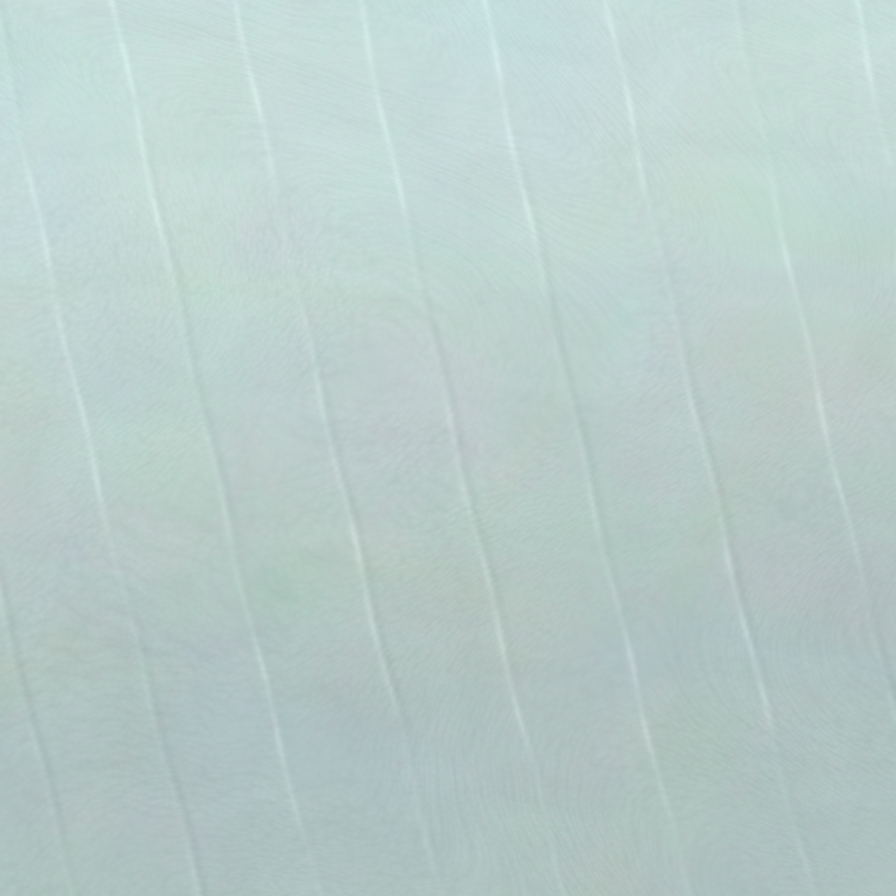
Write a WebGL 1 fragment shader that draws this texture.

```glsl
precision highp float;
// Pale sea-green sheet, lit from the top, crossed by faint slanted creases.
// A vertical colour ramp carries layered-sine tints, cellular grain for the
// fibres, and repeated ridges whose strength fades in and out along them.

uniform vec2 u_resolution;

const vec3 LIGHT = vec3(0.775, 0.863, 0.852);
const vec3 MIDDLE = vec3(0.732, 0.802, 0.785);
const vec3 SHADE = vec3(0.684, 0.756, 0.747);
const vec3 GREEN_TINT = vec3(-0.018, 0.014, -0.006);
const vec3 BLUE_TINT = vec3(-0.006, -0.002, 0.016);
const float CREASE_SPACING = 0.138;

float hash1(float n) {
  return fract(sin(n * 91.73) * 4375.85);
}

vec2 hash2(vec2 p) {
  vec2 q = vec2(dot(p, vec2(127.1, 311.7)), dot(p, vec2(269.5, 183.3)));
  return fract(sin(q) * 43758.5);
}

vec2 rotate(vec2 p, float angle) {
  float c = cos(angle), s = sin(angle);
  return vec2(c * p.x + s * p.y, c * p.y - s * p.x);
}

// Distance to the nearest scattered point, centred near zero
float cellular(vec2 p) {
  vec2 cell = floor(p), local = fract(p);
  float nearest = 2.0;
  for (int j = -1; j <= 1; j++) {
    for (int i = -1; i <= 1; i++) {
      vec2 offset = vec2(float(i), float(j));
      vec2 away = offset + hash2(cell + offset) - local;
      nearest = min(nearest, dot(away, away));
    }
  }
  return 0.5 - sqrt(nearest);
}

// Warped sines at rising frequency: soft irregular clouds in about -1..1
float clouds(vec2 p, float seed) {
  float sum = 0.0, weight = 0.5;
  for (int i = 0; i < 5; i++) {
    p = rotate(p, 1.1) + 0.6 * sin(p.yx * 1.3 + seed);
    sum += weight * sin(p.x + seed) * cos(p.y - seed * 1.7);
    p *= 1.75;
    weight *= 0.68;
  }
  return sum;
}

// Fibres leaning up to the right, with finer specks between them
float paperGrain(vec2 p) {
  float bend = 0.45 + 0.25 * sin(p.x * 9.0 + 2.0 * sin(p.y * 7.0));
  vec2 warped = p + 0.003 * sin(p.yx * 83.0);
  float fibres = cellular(rotate(warped, bend) * vec2(62.0, 125.0));
  float specks = cellular(rotate(p, 0.3) * vec2(150.0, 190.0) + 37.0);
  return 0.6 * fibres + 0.4 * specks;
}

vec3 sheetColor(vec2 p) {
  float depth = 1.0 - p.y + 0.12 * (p.x - 0.5);
  depth += 0.045 * clouds(p * vec2(5.0, 9.0), 2.3);
  vec3 upper = mix(LIGHT, MIDDLE, smoothstep(0.08, 0.52, depth));
  return mix(upper, SHADE, smoothstep(0.42, 0.78, depth));
}

// Signed brightness of the creases: a lit ridge with shade beside it
float creases(vec2 p) {
  float drop = 1.0 - p.y;
  float slant = drop * (0.2 + 0.03 * drop);
  float wobble = 0.0018 * sin(p.y * 31.0 + p.x * 12.0);
  float u = (p.x - slant - 0.404 + wobble) / CREASE_SPACING;
  float id = floor(u + 0.5);
  float phase = 6.283 * hash1(id + 20.0);
  float across = (u - id) * CREASE_SPACING + 0.003 * sin(phase);

  float wave = sin(drop * 9.0 + phase) + 0.7 * sin(drop * 23.0 + phase * 2.3);
  float ridgeGain = 0.25 + 0.75 * smoothstep(-0.9, 0.9, wave);
  float shadeGain = 0.2 + 0.8 * smoothstep(-0.4, 1.2, sin(drop * 6.0 - phase));
  float breaks = 0.75 + 0.25 * sin(drop * 75.0 + phase * 3.0);

  float ridge = exp(-pow(abs(across) / 0.0036, 2.0));
  float shade = exp(-pow(abs(across - 0.008) / 0.005, 2.0));
  float glow = exp(-abs(across + 0.004) / 0.012);
  return ridgeGain * breaks * (0.052 * ridge + 0.008 * glow)
    - 0.026 * shadeGain * shade;
}

void main() {
  vec2 p = gl_FragCoord.xy / u_resolution;
  vec3 color = sheetColor(p);

  // Broad tints, strongest across the middle of the sheet
  float band = 0.45 + 0.55 * exp(-pow(abs(p.y - 0.5) / 0.28, 2.0));
  color += GREEN_TINT * band * clouds(p * vec2(11.0, 15.0), 5.1);
  color += BLUE_TINT * clouds(p * vec2(8.0, 12.0), 8.4);
  color += 0.012 * clouds(p * vec2(22.0, 34.0), 1.2);

  // Surface texture and its slight colour flecks
  float grainGain = 0.75 + 0.35 * clouds(p * 13.0, 3.7);
  color += 0.05 * grainGain * paperGrain(p);
  color += 0.6 * GREEN_TINT * cellular(rotate(p, 0.4) * vec2(42.0, 70.0) + 11.0);

  color += creases(p);
  gl_FragColor = vec4(clamp(color, 0.0, 1.0), 1.0);
}
```
